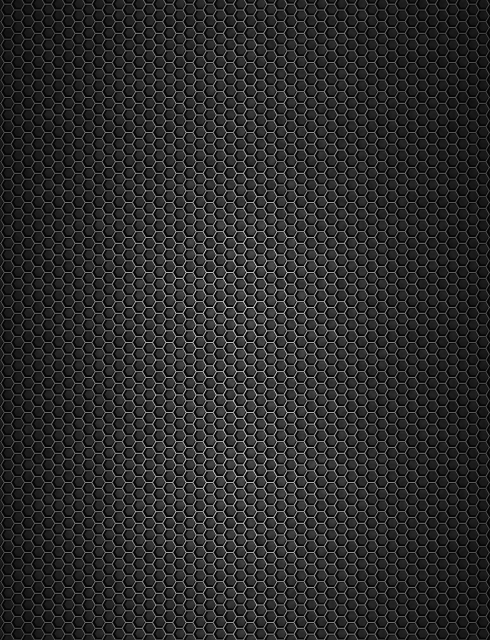
Reproduce this pattern procedurally as a Shadertoy shader.

```glsl
// Dark honeycomb mesh: fine pale wires over recessed grey panels, lit by a soft central glow.

const float ROWS = 54.86;                    // cells down the canvas height
const vec2 LATTICE = vec2(1.7320508, 1.0);   // two columns by one row
const vec2 MESH_ORIGIN = vec2(20.571, 31.5); // centre of one cell, in cell units
const float WIRE_HALF_WIDTH = 0.045;
const float PANEL_APOTHEM = 0.345;
const vec2 PANEL_SHIFT = vec2(0.075, 0.045);

vec2 gradientAt(vec2 cell) {
    float h = fract(sin(dot(cell, vec2(127.1, 311.7))) * 43758.5);
    return vec2(cos(6.28318 * h), sin(6.28318 * h));
}

float gradientNoise(vec2 p) {
    vec2 i = floor(p), f = fract(p);
    vec2 u = f * f * f * (f * (f * 6.0 - 15.0) + 10.0);
    vec2 e = vec2(1.0, 0.0);
    float low = mix(dot(gradientAt(i), f),
                    dot(gradientAt(i + e), f - e), u.x);
    float high = mix(dot(gradientAt(i + e.yx), f - e.yx),
                     dot(gradientAt(i + 1.0), f - 1.0), u.x);
    return mix(low, high, u.y);
}

// Offset from the centre of the nearest cell in two interleaved grids.
vec2 hexLocal(vec2 p, vec2 lattice) {
    vec2 a = p - lattice * floor(p / lattice + 0.5);
    vec2 q = p - 0.5 * lattice;
    vec2 b = q - lattice * floor(q / lattice + 0.5);
    return dot(a, a) < dot(b, b) ? a : b;
}

// Signed distance to a hexagon with flat top and bottom edges.
float hexDistance(vec2 p, float apothem) {
    p = abs(p);
    return max(p.y, dot(p, vec2(0.8660254, 0.5))) - apothem;
}

float coverage(float distance, float pixel) {
    return clamp(0.5 - distance / pixel, 0.0, 1.0);
}

// Tall glow that fades to the sides and more strongly towards the top.
float glow(vec2 uv) {
    vec2 d = (uv - vec2(0.49, 0.42)) / vec2(0.37, 0.66);
    float bands = 0.05 * cos((uv.y - 0.57) * 18.0);
    return exp(-dot(d, d)) * (0.95 + bands);
}

void mainImage(out vec4 fragColor, in vec2 fragCoord) {
    vec2 uv = fragCoord / iResolution.xy;
    float pixel = ROWS / iResolution.y;
    vec2 p = fragCoord * pixel - MESH_ORIGIN;
    vec2 local = hexLocal(p, LATTICE);
    vec2 cellCentre = p - local;
    float light = glow(uv);

    // Recessed panel, shifted so that shadow gathers at the lower left
    float panel = coverage(hexDistance(local - PANEL_SHIFT, PANEL_APOTHEM), pixel);
    float grain = 1.0 + 0.22 * gradientNoise(p * 2.7)
                      + 0.25 * gradientNoise(cellCentre * 0.63);
    float slope = 1.0 + 0.25 * dot(local, vec2(0.6, 0.8));
    float panelTone = mix(0.07, 0.26, light) * grain * slope;
    float tone = mix(0.018, panelTone, panel);

    // Wire along the cell borders
    float border = -hexDistance(local, 0.5);
    float wire = coverage(border - WIRE_HALF_WIDTH, pixel);
    float wireTone = mix(0.24, 0.78, light)
                   * (1.0 + 0.2 * gradientNoise(p * 0.9));
    tone = mix(tone, wireTone, wire);

    fragColor = vec4(vec3(tone), 1.0);
}
```
